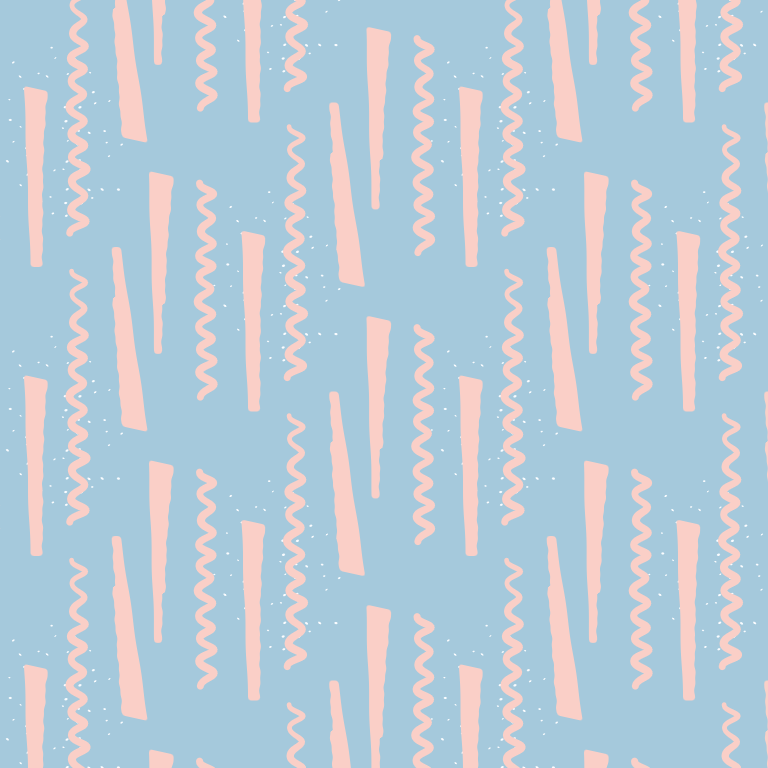
Reproduce this pattern procedurally as a Shadertoy shader.

```glsl
// Half-drop repeat of tapered brush bars and wavy ribbons over sparse specks.

const vec3 SKY   = vec3(0.647, 0.789, 0.862);
const vec3 BLUSH = vec3(0.982, 0.812, 0.782);
const vec3 CHALK = vec3(0.98, 0.99, 1.0);

const float CANVAS = 768.0;             // design units along the canvas height
const vec2  TILE = vec2(217.5, 289.0);  // one motif group
const float DROP = 144.5;               // vertical shift between columns
const float MOTIF_SEAM = 12.0;          // left border of the motif tiles
const float SPECK_SEAM = -10.0;         // left border of the speck tiles
const float PAD = 12.0;                 // room kept above each motif
const float TOP_SLANT = 0.22;           // slope of a bar's wide end
const float CORNER = 4.0;               // rounding of bar corners
const float NICK_AT = 0.72;             // where a bar's edge steps inward
const float SWING = 6.2;                // sideways reach of a ribbon
const float RIBBON = 3.8;               // half width of a ribbon
const vec2  SPECK_GRID = vec2(16.0, 21.0);
const vec2  SPECK_CENTER = vec2(63.0, 138.0);
const vec2  SPECK_REACH = vec2(73.0, 84.0);
const float SPECK_DENSITY = 0.55;

vec3 hash3(vec2 p) {
    vec3 q = vec3(dot(p, vec2(127.1, 311.7)), dot(p, vec2(269.5, 183.3)), dot(p, vec2(419.2, 371.9)));
    return fract(sin(q) * 43758.5);
}

float smoothMax(float a, float b, float k) {
    float h = max(k - abs(a - b), 0.0) / k;
    return max(a, b) + 0.25 * k * h * h;
}

// Column-local position with the half drop undone
vec2 columnLocal(vec2 p, float seam) {
    float column = floor((p.x - seam) / TILE.x);
    return p - column * vec2(TILE.x, DROP);
}

// Position relative to an anchor, wrapped vertically
vec2 fromAnchor(vec2 p, vec2 anchor) {
    vec2 q = p - anchor;
    return vec2(q.x, mod(q.y + PAD, TILE.y) - PAD);
}

// Tapered bar; ends = left and right edge at the wide end, then at the narrow end
float bar(vec2 p, float len, vec4 ends, float bow, float nick) {
    float t = clamp(p.y / len, 0.0, 1.0);
    float left = mix(ends.x, ends.z, t) + 0.4 * sin(0.09 * p.y + ends.y);
    float right = mix(ends.y, ends.w, 1.0 - pow(1.0 - t, bow));
    right += 0.5 * sin(0.21 * p.y) + 0.3 * sin(0.5 * p.y + 1.0);
    right -= nick * smoothstep(NICK_AT, NICK_AT + 0.015, t);
    float sides = smoothMax(left - p.x, p.x - right, CORNER);
    float caps = max(TOP_SLANT * (p.x - ends.x) - p.y, p.y - len);
    return smoothMax(sides, caps, CORNER);
}

// Ribbon centre line: blunt on the left turns, pointed on the right ones
vec2 ribbonPoint(float y, float period) {
    float phase = 6.28318 * y / period + 0.35 * sin(0.075 * y);
    float swing = SWING + 0.8 * sin(0.11 * y) + 0.004 * y;
    return vec2(swing * (0.13 * cos(2.0 * phase) - cos(phase)) + sin(0.04 * y), y);
}

float ribbon(vec2 p, float len, float period, float startWidth) {
    float d = 1e3;
    vec2 a = ribbonPoint(clamp(p.y - 12.0, 0.0, len), period);
    for (int i = 1; i <= 16; i++) {
        vec2 b = ribbonPoint(clamp(p.y - 12.0 + 1.5 * float(i), 0.0, len), period);
        vec2 ab = b - a;
        float h = clamp(dot(p - a, ab) / max(dot(ab, ab), 1e-4), 0.0, 1.0);
        d = min(d, length(p - a - ab * h));
        a = b;
    }
    float width = mix(startWidth, RIBBON, smoothstep(0.0, 0.3 * len, p.y));
    return d - width - 0.35 * sin(0.17 * p.y);
}

// Jittered cellular dots gathered in one soft patch per tile
float specks(vec2 p) {
    vec2 size = TILE / SPECK_GRID;
    vec2 local = vec2(p.x - SPECK_SEAM, mod(p.y, TILE.y));
    vec2 cell = floor(local / size);
    vec3 rnd = hash3(cell);
    vec2 center = (cell + 0.18 + 0.64 * rnd.xy) * size;
    vec2 spread = (center + vec2(SPECK_SEAM, 0.0) - SPECK_CENTER) / SPECK_REACH;
    float chance = SPECK_DENSITY * (1.0 - smoothstep(0.75, 1.15, length(spread)));
    vec2 q = local - center;
    q.y += (rnd.x - 0.5) * q.x;
    float radius = mix(0.7, 1.3, rnd.y);
    return rnd.z < chance ? length(q * vec2(0.85, 1.1)) - radius : 1e3;
}

float motifs(vec2 p) {
    float d = bar(fromAnchor(p, vec2(24.0, 86.0)), 181.0, vec4(0.0, 24.5, 6.5, 18.5), 4.0, 0.0);
    d = min(d, bar(fromAnchor(p, vec2(148.5, 171.0)), 183.0, vec4(0.0, 26.0, 6.0, 16.0), 2.4, 2.5));
    // Leaning bar, turned upside down
    vec2 turned = vec2(37.0, 185.0) - fromAnchor(p, vec2(111.0, 247.0));
    d = min(d, bar(turned, 185.0, vec4(0.0, 25.5, 27.5, 39.0), 1.0, 2.5));
    d = min(d, ribbon(fromAnchor(p, vec2(77.0, 271.0)), 251.0, 25.1, 2.3));
    return min(d, ribbon(fromAnchor(p, vec2(205.0, 183.0)), 214.0, 23.8, 3.5));
}

void mainImage(out vec4 fragColor, in vec2 fragCoord) {
    float pixel = CANVAS / iResolution.y;
    vec2 p = vec2(fragCoord.x, iResolution.y - fragCoord.y) * pixel;
    float speckMask = clamp(0.5 - specks(columnLocal(p, SPECK_SEAM)) / pixel, 0.0, 1.0);
    float motifMask = clamp(0.5 - motifs(columnLocal(p, MOTIF_SEAM)) / pixel, 0.0, 1.0);
    vec3 color = mix(SKY, CHALK, speckMask);
    fragColor = vec4(mix(color, BLUSH, motifMask), 1.0);
}
```
